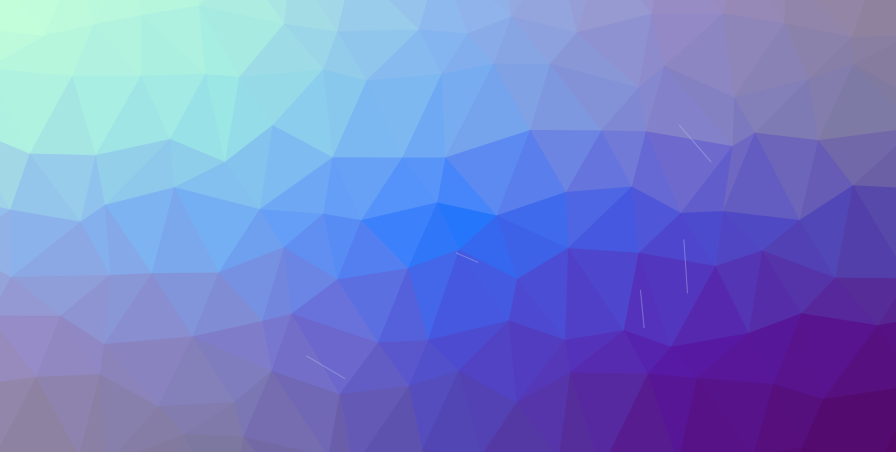
Write a Shadertoy shader that draws this background.

```glsl
// Low-poly mesh of flat triangles fading from mint through blue to deep purple.

const float CELL = 0.137;    // mesh spacing, in canvas heights
const float JITTER = 0.66;   // vertex scatter, in cells
const float STAGGER = 0.5;   // shift of every other row, in cells

const vec3 MINT = vec3(0.77, 1.00, 0.85);
const vec3 AQUA = vec3(0.60, 0.90, 0.90);
const vec3 BLUE = vec3(0.08, 0.47, 1.00);
const vec3 VIOLET = vec3(0.34, 0.11, 0.68);
const vec3 PURPLE = vec3(0.32, 0.00, 0.38);

const mat3 RGB_TO_XYZ = mat3(0.4124, 0.2126, 0.0193,
                             0.3576, 0.7152, 0.1192,
                             0.1805, 0.0722, 0.9505);

// Perceptual space: cube roots of XYZ, so blends behave as in Lab
vec3 toPerceptual(vec3 rgb) {
    return pow(RGB_TO_XYZ * pow(rgb, vec3(2.2)), vec3(1.0 / 3.0));
}

vec3 toRgb(vec3 c) {
    vec3 linearRgb = inverse(RGB_TO_XYZ) * (c * c * c);
    return pow(clamp(linearRgb, 0.0, 1.0), vec3(1.0 / 2.2));
}

// Five evenly spaced colour stops
vec3 ramp(float t) {
    vec4 w = clamp(t * 4.0 - vec4(0.0, 1.0, 2.0, 3.0), 0.0, 1.0);
    vec3 c = mix(toPerceptual(MINT), toPerceptual(AQUA), w.x);
    c = mix(c, toPerceptual(BLUE), w.y);
    c = mix(c, toPerceptual(VIOLET), w.z);
    return mix(c, toPerceptual(PURPLE), w.w);
}

// Average of a horizontal and a downward ramp
vec3 fieldColor(vec2 p, float aspect) {
    vec2 t = clamp(vec2(p.x / aspect, 1.0 - p.y), 0.0, 1.0);
    return toRgb(0.5 * (ramp(t.x) + ramp(t.y)));
}

vec2 hash22(vec2 p) {
    vec3 q = fract(p.xyx * vec3(0.1031, 0.1030, 0.0973));
    q += dot(q, q.yzx + 33.33);
    return fract((q.xx + q.yz) * q.zy);
}

vec2 meshVertex(vec2 id) {
    vec2 shift = vec2(STAGGER * mod(id.y, 2.0), 0.0);
    return CELL * (id + shift + JITTER * (hash22(id + 47.0) - 0.5));
}

float cross2(vec2 a, vec2 b) {
    return a.x * b.y - a.y * b.x;
}

// Signed distance to the line a-b, positive on its left
float edgeDistance(vec2 p, vec2 a, vec2 b) {
    return cross2(b - a, p - a) / length(b - a);
}

// Premultiplied flat colour and coverage of one triangle
vec4 triangle(vec2 p, vec2 a, vec2 b, vec2 c, float aspect, float blur) {
    float d = min(edgeDistance(p, a, b),
                  min(edgeDistance(p, b, c), edgeDistance(p, c, a)));
    float coverage = smoothstep(-blur, blur, d);
    if (coverage <= 0.0) return vec4(0.0);
    return vec4(fieldColor((a + b + c) / 3.0, aspect), 1.0) * coverage;
}

// True when opposite corners a and c should be joined
bool joinsAC(vec2 a, vec2 b, vec2 c, vec2 d) {
    vec2 u = b - a, v = d - a, s = d - c, t = b - c;
    return cross2(u, v) * dot(s, t) + dot(u, v) * cross2(s, t) < 0.0;
}

vec3 mesh(vec2 p, float aspect, float blur) {
    vec2 home = floor(p / CELL);
    vec4 sum = vec4(0.0);
    for (int y = -1; y <= 1; y++)
    for (int x = -2; x <= 1; x++) {
        vec2 id = home + vec2(x, y);
        vec2 a = meshVertex(id);
        vec2 b = meshVertex(id + vec2(1.0, 0.0));
        vec2 c = meshVertex(id + vec2(1.0, 1.0));
        vec2 d = meshVertex(id + vec2(0.0, 1.0));
        if (joinsAC(a, b, c, d)) {
            sum += triangle(p, a, b, c, aspect, blur);
            sum += triangle(p, a, c, d, aspect, blur);
        } else {
            sum += triangle(p, a, b, d, aspect, blur);
            sum += triangle(p, b, c, d, aspect, blur);
        }
    }
    return sum.rgb / max(sum.a, 0.0001);
}

// Soft mask of a thin segment
float hairline(vec2 p, vec2 a, vec2 b, float blur) {
    vec2 pa = p - a, ba = b - a;
    float h = clamp(dot(pa, ba) / dot(ba, ba), 0.0, 1.0);
    return 1.0 - smoothstep(0.0, 0.001 + blur, length(pa - ba * h));
}

void mainImage(out vec4 fragColor, in vec2 fragCoord) {
    vec2 p = fragCoord / iResolution.y;
    float aspect = iResolution.x / iResolution.y;
    float blur = 0.7 / iResolution.y;
    vec3 color = mesh(p, aspect, blur);

    // Faint pale seams
    float seam = hairline(p, vec2(1.503, 0.723), vec2(1.573, 0.642), blur);
    seam += hairline(p, vec2(1.513, 0.469), vec2(1.521, 0.352), blur);
    seam += hairline(p, vec2(1.417, 0.358), vec2(1.425, 0.275), blur);
    seam += hairline(p, vec2(0.679, 0.212), vec2(0.762, 0.163), blur);
    seam += hairline(p, vec2(1.010, 0.440), vec2(1.057, 0.420), blur);
    color = mix(color, vec3(0.75, 0.78, 0.95), 0.35 * min(seam, 1.0));
    fragColor = vec4(color, 1.0);
}
```
